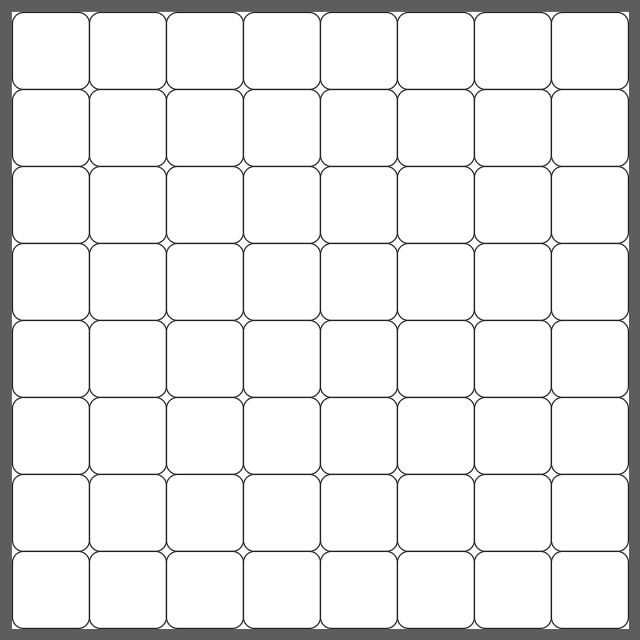
A Shadertoy shader for this pattern:

```glsl
// Grid of rounded white tiles with thin dark outlines inside a grey frame.

const float TILES = 8.0;                     // tiles per side
const float PITCH = 0.1203;                  // tile size
const float CORNER_RADIUS = 0.0174;
const float LINE_WIDTH = 0.0019;
const float PANEL_HALF = 0.4821;             // half size of the white panel
const vec2 CENTER = vec2(0.5007, 0.4993);
const vec3 FRAME_COLOR = vec3(0.365);
const vec3 PANEL_COLOR = vec3(1.0);
const vec3 LINE_COLOR = vec3(0.12);

float roundedBox(vec2 p, float halfSize, float radius) {
    vec2 q = abs(p) - halfSize + radius;
    return length(max(q, 0.0)) + min(max(q.x, q.y), 0.0) - radius;
}

// Coverage of a region whose signed distance is negative inside.
float coverage(float dist, float pixel) {
    return clamp(0.5 - dist / pixel, 0.0, 1.0);
}

void mainImage(out vec4 fragColor, in vec2 fragCoord) {
    float pixel = 1.0 / min(iResolution.x, iResolution.y);
    vec2 p = (fragCoord - 0.5 * iResolution.xy) * pixel + 0.5 - CENTER;

    // Outlines of the four tiles around the nearest grid crossing;
    // neighbouring strokes overlap along their shared edges.
    vec2 grid = p / PITCH + 0.5 * TILES;
    vec2 crossing = floor(grid + 0.5);
    float bare = 1.0;
    for (int j = 0; j < 2; j++) {
        for (int i = 0; i < 2; i++) {
            vec2 tile = crossing - vec2(i, j);
            if (any(lessThan(tile, vec2(0.0))) ||
                any(greaterThan(tile, vec2(TILES - 1.0)))) continue;
            vec2 local = (grid - tile - 0.5) * PITCH;
            float edge = abs(roundedBox(local, 0.5 * PITCH, CORNER_RADIUS));
            bare *= 1.0 - coverage(edge - 0.5 * LINE_WIDTH, pixel);
        }
    }

    // Frame, panel, then lines.
    float panel = coverage(max(abs(p.x), abs(p.y)) - PANEL_HALF, pixel);
    vec3 color = mix(FRAME_COLOR, PANEL_COLOR, panel);
    color = mix(LINE_COLOR, color, bare);
    fragColor = vec4(color, 1.0);
}
```
